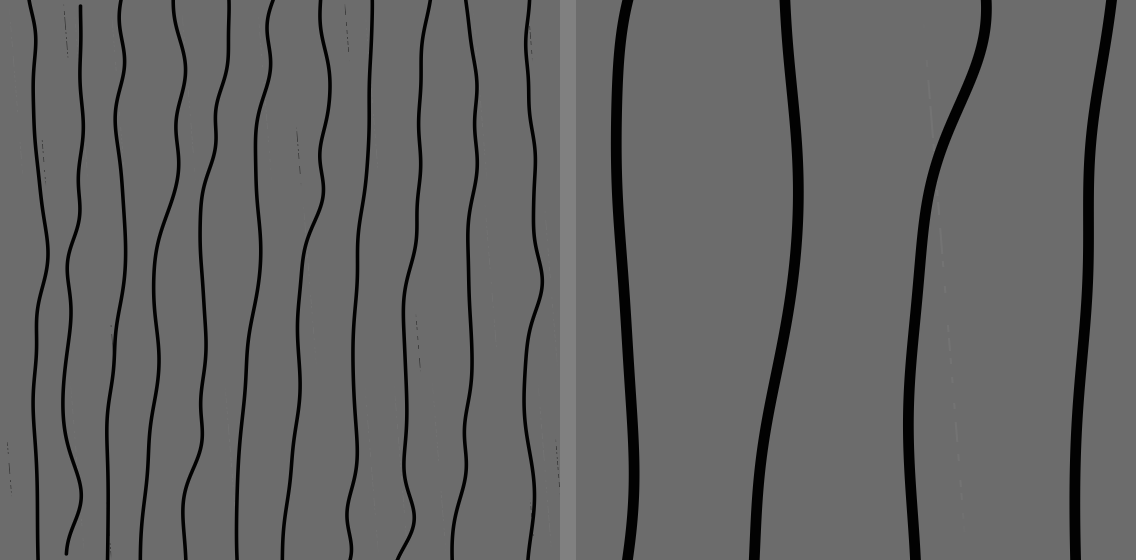
Left: the whole. Right: its middle third, enlarged.
Write a Shadertoy shader that draws this pattern.

```glsl
float hash(vec2 p) {
    p = fract(p * vec2(0.1731, 0.2317) + 0.137);
    p += dot(p, p.yx + 19.19);
    return fract((p.x + p.y) * p.x * 37.3);
}

// Horizontal position of a strand at height y: lean plus layered, warped sines
float strandX(float id, float y) {
    float a = hash(vec2(id, 1.0)), b = hash(vec2(id, 2.0)), c = hash(vec2(id, 3.0));
    float base = 0.065 + 0.068 * id + 0.002 * id * id;
    float lean = 0.08 * sin(0.314 * id) * (y - 0.5);
    float calm = 0.6 + 0.4 * sin(5.0 * y + 6.28 * c);
    float sway = 0.016 * sin(y * (9.0 + 5.0 * a) + 6.28 * b + sin(7.0 * y + 6.28 * c));
    float bend = 0.008 * sin(y * (19.0 + 8.0 * b) + 6.28 * a + 1.2 * sin(11.0 * y + 6.28 * b));
    float kink = 0.0025 * sin(y * (38.0 + 12.0 * c) + 6.28 * a) * smoothstep(0.3, 0.9, y);
    return base + lean + calm * (sway + bend) + kink * a;
}

// Signed distance to a round-ended strand; some stop just inside the canvas
float strand(vec2 p, float id) {
    float x = strandX(id, p.y);
    float slope = (strandX(id, p.y + 0.002) - strandX(id, p.y - 0.002)) / 0.004;
    float side = abs(p.x - x) / sqrt(1.0 + slope * slope);
    float halfLength = hash(vec2(id, 4.0)) > 0.75 ? 0.489 : 0.52;
    float beyond = max(abs(p.y - 0.5) - halfLength, 0.0);
    return length(vec2(side, beyond)) - 0.0032;
}

// Broken hairline scratches, one per slanted cell; density is the share of cells used
float scratches(vec2 p, vec2 cells, float density, float seed, float px) {
    vec2 q = vec2(p.x + 0.08 * p.y, p.y) * cells;
    vec2 cell = floor(q), f = fract(q);
    float present = step(hash(cell + seed), density);
    float center = 0.1 + 0.8 * hash(cell + seed + 7.0);
    float d = abs(f.x - center) / cells.x;
    float dash = step(0.55, hash(vec2(floor(p.y * 260.0), cell.x + seed)));
    float fade = smoothstep(0.0, 0.15, f.y) * smoothstep(1.0, 0.8, f.y);
    return present * dash * fade * clamp(0.5 - (d - 0.0006) / px, 0.0, 1.0);
}

void mainImage(out vec4 fragColor, in vec2 fragCoord) {
    vec2 p = fragCoord / iResolution.xy;
    float px = 1.0 / iResolution.y;

    // Flat grey ground with faint light and rare dark scratches
    float shade = 0.422;
    shade += 0.03 * scratches(p, vec2(16.0, 3.0), 0.45, 11.0, px);
    shade -= 0.22 * scratches(p, vec2(14.0, 9.0), 0.05, 43.0, px);

    // Black wandering strands
    float d = 1.0;
    for (int i = 0; i < 11; i++) d = min(d, strand(p, float(i)));
    shade = mix(shade, 0.008, clamp(0.5 - d / px, 0.0, 1.0));

    fragColor = vec4(vec3(shade), 1.0);
}
```
